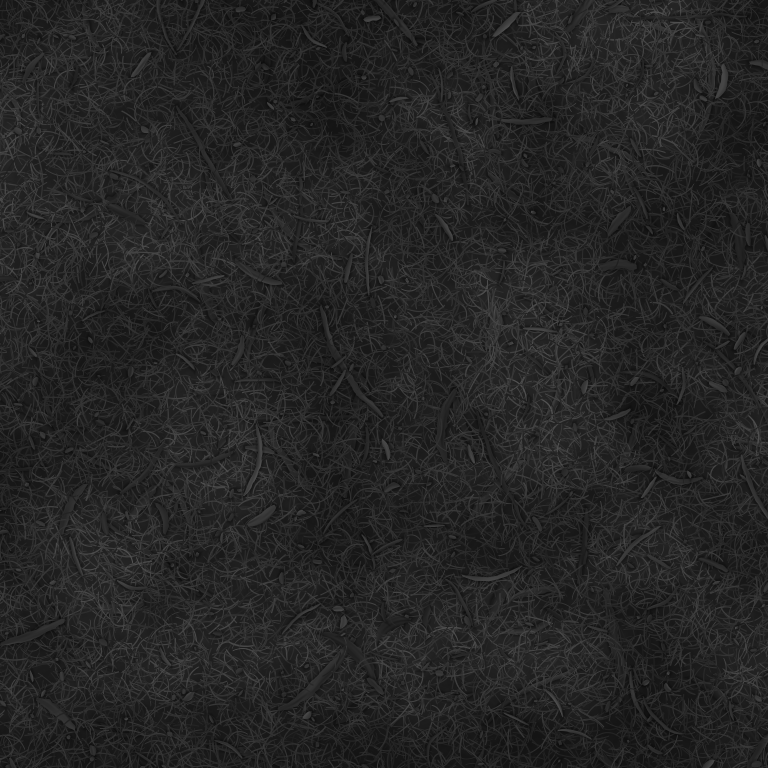
This texture is drawn by a Shadertoy shader. Its source:

```glsl
vec4 hash4(vec3 p) {
    vec4 q = fract(p.xyzx * vec4(.1031, .1030, .0973, .1099));
    q += dot(q, q.wzxy + 33.33);
    return fract((q.xxyz + q.yzzw) * q.zywx);
}

float noise(vec2 p) {
    vec2 i = floor(p), f = fract(p);
    f *= f * (3. - 2. * f);
    float low = mix(hash4(vec3(i, 7)).x, hash4(vec3(i + vec2(1, 0), 7)).x, f.x);
    float high = mix(hash4(vec3(i + vec2(0, 1), 7)).x, hash4(vec3(i + 1., 7)).x, f.x);
    return mix(low, high, f.y);
}

float fbm(vec2 p) {
    float sum = 0., weight = .5;
    for (int i = 0; i < 4; i++) {
        sum += weight * noise(p);
        p = mat2(1.6, 1.2, -1.2, 1.6) * p + 5.3;
        weight *= .5;
    }
    return sum / .9375;
}

// Share of a pixel covered by a band of the given half width
float bandCover(float y, float halfWidth, float px) {
    return clamp(.5 + (halfWidth - y) / px, 0., 1.) - clamp(.5 - (halfWidth + y) / px, 0., 1.);
}

// Thin curved fibres, two per cell
void needles(inout float tone, vec2 uv, float px, float seed, vec2 toneRange) {
    float cells = 36.;
    vec2 home = floor(uv * cells + seed * .37);
    for (int k = 0; k < 18; k++) {
        vec2 cell = home + vec2(k % 3, (k / 3) % 3) - 1.;
        vec3 key = vec3(cell + 50., seed * 9. + float(k / 9));
        vec4 place = hash4(key), form = hash4(key + 171.3);
        vec2 p = uv - (cell + place.xy - seed * .37) / cells;
        float angle = place.z * 6.2832, c = cos(angle), s = sin(angle);
        p = vec2(c * p.x + s * p.y, c * p.y - s * p.x);
        float halfLength = mix(.008, .021, form.x);
        p.y += (form.y - .5) * p.x * p.x / halfLength;
        float cover = bandCover(abs(p.y), mix(.0005, .0009, form.z), px);
        cover *= clamp(.5 + (halfLength - abs(p.x)) / px, 0., 1.);
        tone = mix(tone, mix(toneRange.x, toneRange.y, form.w), cover);
    }
}

// Woody pieces with grain, ragged edges and a contact shadow
void wood(inout float tone, vec2 uv, float px, float cells, float seed, float presence,
          vec2 lengths, vec2 widths, vec2 toneRange, float bend) {
    vec2 home = floor(uv * cells);
    for (int k = 0; k < 9; k++) {
        vec2 cell = home + vec2(k % 3, k / 3) - 1.;
        vec3 key = vec3(cell + 50., seed * 13.);
        vec4 place = hash4(key), form = hash4(key + 271.7);
        if (place.w > presence) continue;
        vec2 p = uv - (cell + place.xy) / cells;
        float angle = place.z * 6.2832, c = cos(angle), s = sin(angle);
        p = vec2(c * p.x + s * p.y, c * p.y - s * p.x);
        float halfLength = mix(lengths.x, lengths.y, form.x * form.x);
        float halfWidth = mix(widths.x, widths.y, form.y * form.y);
        float along = p.x / halfLength;
        p.y += bend * (form.z - .5) * along * p.x;
        p.y += bend * .006 * (noise(vec2(p.x * 45., form.w * 90.)) - .5);
        float ragged = noise(vec2(p.x * 170., sign(p.y) * 9. + form.z * 80.));
        halfWidth *= (1. - .6 * pow(min(abs(along), 1.), 3.)) * mix(.7, 1.2, ragged);
        float endCut = abs(p.x + p.y * (form.w - .5) * 2.) - halfLength;
        float d = max(abs(p.y) - halfWidth, endCut);
        tone *= 1. - .3 * smoothstep(.005, 0., d);
        float grain = noise(vec2(p.x * 40., p.y * 380.) + form.xy * 60.);
        float body = mix(toneRange.x, toneRange.y, form.w) * mix(.78, 1.2, grain);
        body *= 1. + .12 * clamp(p.y / halfWidth, -1., 1.);
        float cover = bandCover(abs(p.y), halfWidth, px);
        tone = mix(tone, body, cover * clamp(.5 - endCut / px, 0., 1.));
    }
}

void mainImage(out vec4 fragColor, in vec2 fragCoord) {
    vec2 uv = fragCoord / iResolution.y;
    float px = 1. / iResolution.y;

    // Dark soil
    float patches = fbm(uv * 7. + 3.);
    float tone = .108 + .03 * (fbm(uv * 90.) - .5);

    // Buried sticks under the needle litter
    wood(tone, uv, px, 9., 1., .8, vec2(.03, .085), vec2(.003, .009), vec2(.11, .16), .7);
    for (int i = 0; i < 5; i++) {
        float rise = float(i) * .01;
        needles(tone, uv, px, float(i + 1), vec2(.12, .215) + rise);
    }
    tone *= mix(.72, 1.28, smoothstep(.15, .85, patches));

    // Sticks lying on top, partly overgrown
    wood(tone, uv, px, 8., 2., .6, vec2(.025, .09), vec2(.002, .0075), vec2(.13, .2), .8);
    needles(tone, uv, px, 6., vec2(.12, .22));

    // Crumbs, chips and pale splinters
    wood(tone, uv, px, 42., 3., .12, vec2(.002, .006), vec2(.0015, .004), vec2(.16, .24), .1);
    wood(tone, uv, px, 21., 4., .3, vec2(.006, .024), vec2(.0015, .0045), vec2(.15, .24), .4);
    wood(tone, uv, px, 8., 5., .42, vec2(.02, .065), vec2(.002, .006), vec2(.17, .25), .6);

    fragColor = vec4(vec3(tone), 1);
}
```
